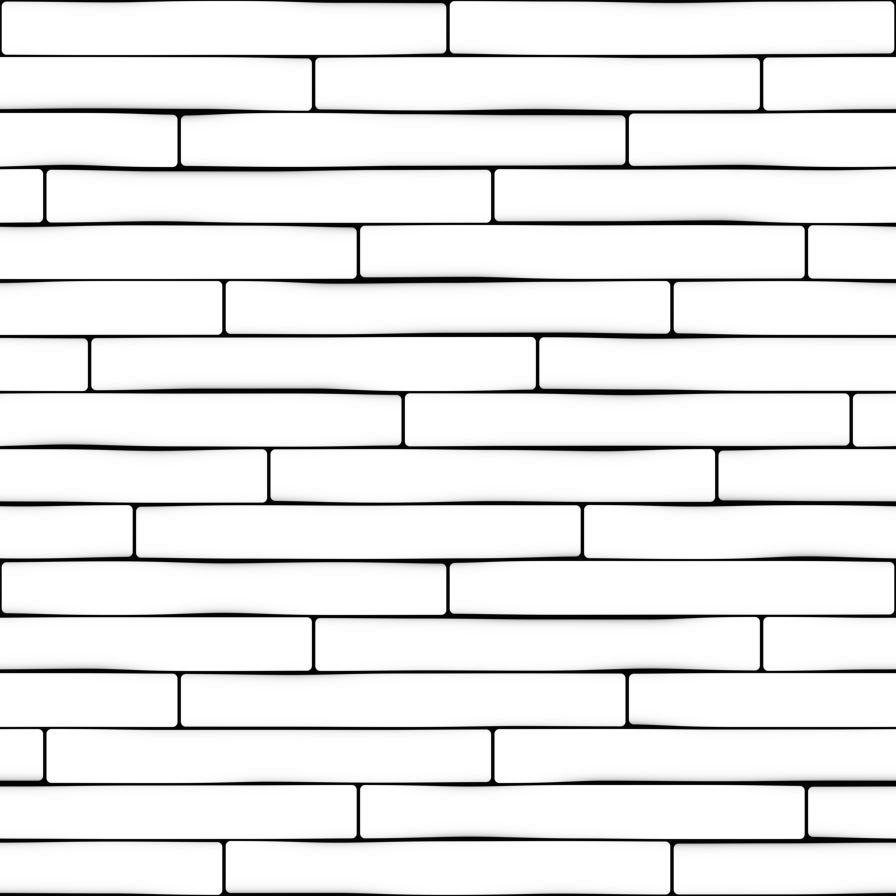
This pattern is drawn by a WebGL 2 fragment shader. Its source:

```glsl
#version 300 es
precision highp float;

#define ROWS 16.0
#define PLANKS_PER_ROW 2.0
#define ROW_SHIFT 0.7
#define JOINT_INSET 0.0019
#define MIN_INSET 0.0011
#define BOW 0.0030
#define BOW_CELLS 4.0
#define CORNER_RADIUS 0.0055
#define SHADE_STRENGTH 0.35
#define SHADE_WIDTH 0.0035

uniform vec2 u_resolution;
out vec4 fragColor;

const vec3 PLANK_COLOR = vec3(1.0);
const vec3 GAP_COLOR = vec3(0.01);

float hash(vec2 p) {
    vec3 q = fract(vec3(p.xyx) * 0.1031);
    q += dot(q, q.yzx + 33.33);
    return fract((q.x + q.y) * q.z);
}

float smoothNoise(float x, float seed) {
    float cell = floor(x);
    float t = fract(x);
    t = t * t * (3.0 - 2.0 * t);
    return mix(hash(vec2(cell, seed)), hash(vec2(cell + 1.0, seed)), t);
}

// How far one long edge is worn back, 0 to 1, along the plank
float edgeWear(float along, float seed) {
    float n = smoothNoise(along * BOW_CELLS + 7.0, seed);
    return n * n;
}

float roundedBox(vec2 p, vec2 halfSize, float radius) {
    vec2 q = abs(p) - halfSize + radius;
    return length(max(q, 0.0)) + min(max(q.x, q.y), 0.0) - radius;
}

void main() {
    vec2 uv = gl_FragCoord.xy / u_resolution;
    float pixel = 1.0 / min(u_resolution.x, u_resolution.y);

    // Staggered layout, with rows counted from the top
    float row = ROWS - 1.0 - floor(uv.y * ROWS);
    float across = uv.x * PLANKS_PER_ROW - fract(row * ROW_SHIFT + 0.001) + 0.001;
    float plank = mod(floor(across), PLANKS_PER_ROW);
    vec2 cell = vec2(fract(across), fract(uv.y * ROWS));
    vec2 cellSize = 1.0 / vec2(PLANKS_PER_ROW, ROWS);
    vec2 p = (cell - 0.5) * cellSize;

    // Uneven long edges: x is the bottom edge, y the top edge
    float seed = (row * PLANKS_PER_ROW + plank) * 2.0 + 11.0;
    vec2 wear = vec2(edgeWear(cell.x, seed), edgeWear(cell.x, seed + 1.0));
    vec2 inset = MIN_INSET + BOW * wear;

    // Plank outline
    vec2 halfSize = 0.5 * cellSize - vec2(JOINT_INSET, 0.5 * (inset.x + inset.y));
    vec2 center = vec2(0.0, 0.5 * (inset.x - inset.y));
    float dist = roundedBox(p - center, halfSize, CORNER_RADIUS);
    float gap = smoothstep(-0.8 * pixel, 0.8 * pixel, dist);

    // Soft shade beside the most worn edges
    vec2 depth = max(vec2(cell.y, 1.0 - cell.y) * cellSize.y - inset, 0.0);
    vec2 falloff = exp(-depth / SHADE_WIDTH) * wear;
    float shade = SHADE_STRENGTH * max(falloff.x, falloff.y);

    vec3 color = mix(PLANK_COLOR, GAP_COLOR, shade);
    fragColor = vec4(mix(color, GAP_COLOR, gap), 1.0);
}
```
